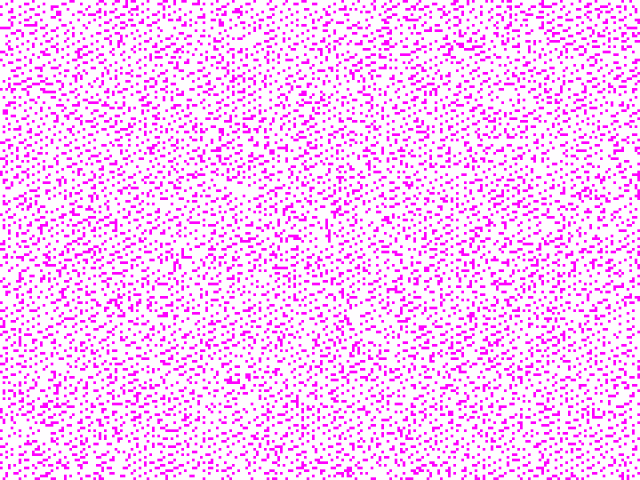
Reproduce this texture procedurally as a Shadertoy shader.

```glsl
// Fine magenta grains on white, lined up in shallow rising diagonals.
// Each row of square cells holds evenly spaced sites, shifted right from row
// to row; slow drift and random nudges, gaps and shapes break up the order.

const float ROWS = 180.0;          // cells over the canvas height
const float SITE_SPACING = 6.4;    // cells between sites along a row
const float ROW_SHIFT = 2.25;      // cells shifted along x per row
const float DRIFT_SIZE = 14.0;     // width of the drift patches in cells
const float DRIFT_AMOUNT = 3.0;
const float GAP_CHANCE = 0.03;
const vec2 NUDGE_CHANCE = vec2(0.2, 0.1);
const vec3 PAPER = vec3(1.0, 0.995, 1.0);
const vec3 MAGENTA = vec3(1.0, 0.0, 1.0);

float hash(vec2 p, float seed) {
    return fract(sin(dot(p, vec2(12.9898, 78.233)) + seed * 37.719) * 43758.5453);
}

float valueNoise(vec2 p, float seed) {
    vec2 i = floor(p);
    vec2 f = fract(p);
    f = f * f * (3.0 - 2.0 * f);
    float low = mix(hash(i, seed), hash(i + vec2(1.0, 0.0), seed), f.x);
    float high = mix(hash(i + vec2(0.0, 1.0), seed), hash(i + 1.0, seed), f.x);
    return mix(low, high, f.y);
}

// True where the drifting rows seed a grain
bool isSite(vec2 cell) {
    float drift = DRIFT_AMOUNT * valueNoise(cell / DRIFT_SIZE, 1.0);
    float phase = mod(cell.x - ROW_SHIFT * cell.y + drift, SITE_SPACING);
    return phase < 1.0 && hash(cell, 2.0) > GAP_CHANCE;
}

// Grain shapes: dot, dash, upright pair, corner or long dash
bool inGrain(vec2 offset, float pick) {
    if (offset.x < 0.0 || offset.y < 0.0) return false;
    if (pick < 0.60) return offset.x + offset.y < 0.5;
    if (pick < 0.86) return offset.x < 1.5 && offset.y < 0.5;
    if (pick < 0.96) return offset.x < 0.5 && offset.y < 1.5;
    if (pick < 0.98) return offset.x + offset.y < 1.5;
    return offset.x < 2.5 && offset.y < 0.5;
}

// 1 if any nearby grain covers the cell, else 0
float inkAt(vec2 cell) {
    for (int y = 0; y <= 2; y++) {
        for (int x = 0; x <= 3; x++) {
            vec2 offset = vec2(float(x), float(y));
            vec2 site = cell - offset;
            if (!isSite(site)) continue;
            vec2 nudge = step(vec2(hash(site, 3.0), hash(site, 4.0)), NUDGE_CHANCE);
            if (inGrain(offset - nudge, hash(site, 5.0))) return 1.0;
        }
    }
    return 0.0;
}

// Box-filtered ink over a square footprint, measured in cells
float smoothInk(vec2 p, float footprint) {
    vec2 a = floor(p - 0.5 * footprint);
    vec2 b = floor(p + 0.5 * footprint);
    vec2 share = clamp((p + 0.5 * footprint - b) / footprint, 0.0, 1.0);
    float low = mix(inkAt(a), inkAt(vec2(b.x, a.y)), share.x);
    float high = mix(inkAt(vec2(a.x, b.y)), inkAt(b), share.x);
    return mix(low, high, share.y);
}

void mainImage(out vec4 fragColor, in vec2 fragCoord) {
    float cellsPerPixel = ROWS / iResolution.y;
    float ink = smoothInk(fragCoord * cellsPerPixel, cellsPerPixel);
    fragColor = vec4(mix(PAPER, MAGENTA, ink), 1.0);
}
```
